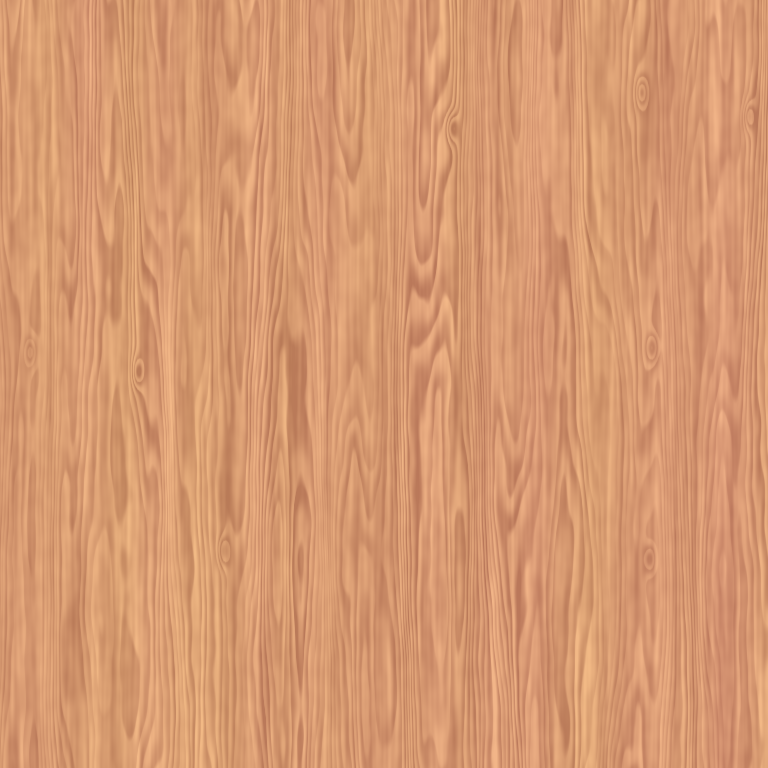
Write a Shadertoy shader that draws this texture.

```glsl
#define DARK_WOOD vec3(0.728, 0.477, 0.350)
#define LIGHT_WOOD vec3(0.938, 0.707, 0.519)
#define PINK_SHIFT vec3(0.003, -0.022, 0.016)
#define RING_DENSITY 84.0
#define FIGURE_SCALE vec2(19.0, 1.3)
#define FIGURE_DEPTH 7.5
#define RING_CONTRAST 0.43
#define STRIP_CONTRAST 0.25
#define FIBRE_CONTRAST 0.34
#define KNOT_CELL vec2(0.13, 0.31)
#define KNOT_CHANCE 0.25

float hash(vec2 p) {
    vec3 q = fract(vec3(p.xyx) * 0.1031);
    q += dot(q, q.yzx + 33.33);
    return fract((q.x + q.y) * q.z);
}

float cornerSlope(vec2 cell, vec2 offset) {
    float angle = 6.2832 * hash(cell);
    return dot(vec2(cos(angle), sin(angle)), offset);
}

float gradientNoise(vec2 p) {
    vec2 cell = floor(p), f = p - cell;
    vec2 u = f * f * f * (f * (f * 6.0 - 15.0) + 10.0);
    vec2 e = vec2(1.0, 0.0);
    float low = mix(cornerSlope(cell, f), cornerSlope(cell + e, f - e), u.x);
    float high = mix(cornerSlope(cell + e.yx, f - e.yx), cornerSlope(cell + 1.0, f - 1.0), u.x);
    return mix(low, high, u.y);
}

// Soft bump of a small knot, at most one per cell
float knotBump(vec2 p) {
    vec2 cell = floor(p / KNOT_CELL);
    vec2 jitter = vec2(hash(cell + 11.0), hash(cell + 47.0));
    vec2 center = (cell + mix(vec2(0.3), vec2(0.7), jitter)) * KNOT_CELL;
    vec2 d = (p - center) / vec2(0.008, 0.020);
    return step(hash(cell + 83.0), KNOT_CHANCE) * exp(-dot(d, d));
}

// Height field whose contours are the growth rings
float ringField(vec2 p, float knot) {
    float h = RING_DENSITY * p.x;
    h += FIGURE_DEPTH * gradientNoise(p * FIGURE_SCALE + 7.3);
    h += 1.8 * gradientNoise(p * vec2(37.0, 4.5) + 31.7);
    h += 0.4 * gradientNoise(p * vec2(64.0, 17.0) + 63.1);
    return h + 2.2 * knot;
}

// Pale early wood darkens slowly, then ends at a crisp late wood edge
float lateWood(float h) {
    float width = fwidth(h);
    float phase = fract(h);
    float edge = clamp(1.2 * width, 0.2, 0.5);
    float profile = smoothstep(0.1, 0.75, phase) - smoothstep(1.0 - edge, 1.0, phase);
    float strength = mix(0.55, 1.4, hash(vec2(floor(h), 5.0)));
    return mix(profile * strength - 0.43, 0.0, smoothstep(0.5, 1.0, width));
}

void mainImage(out vec4 fragColor, in vec2 fragCoord) {
    vec2 p = fragCoord / iResolution.y + 3.0;
    float knot = knotBump(p);

    // Vertical strips of differing tone, with a slight sway
    float sway = 0.004 * gradientNoise(p * vec2(9.0, 3.0));
    vec2 s = vec2(p.x + sway, p.y);
    float strips = gradientNoise(s * vec2(25.0, 0.5) + 17.2)
                 + gradientNoise(s * vec2(67.0, 0.9) + 41.6);

    // Rings stand out in some strips and fade in others
    float visibility = smoothstep(-0.4, 0.35, gradientNoise(s * vec2(16.0, 0.9) + 91.4));
    float rings = lateWood(ringField(p, knot)) * mix(0.55, 1.2, visibility);

    // Long fibres, short pores and a faint mottling
    float fibres = gradientNoise(s * vec2(118.0, 2.5) + 5.8)
                 + 0.8 * gradientNoise(s * vec2(205.0, 9.0) + 29.3)
                 + 0.35 * gradientNoise(p * vec2(80.0, 45.0) + 72.9);

    float tone = 0.54 + STRIP_CONTRAST * strips - RING_CONTRAST * rings
               + FIBRE_CONTRAST * fibres - 0.15 * knot;
    vec3 color = mix(DARK_WOOD, LIGHT_WOOD, clamp(tone, 0.0, 1.05));
    color += PINK_SHIFT * gradientNoise(s * vec2(17.0, 0.6) + 53.5);
    fragColor = vec4(color, 1.0);
}
```
